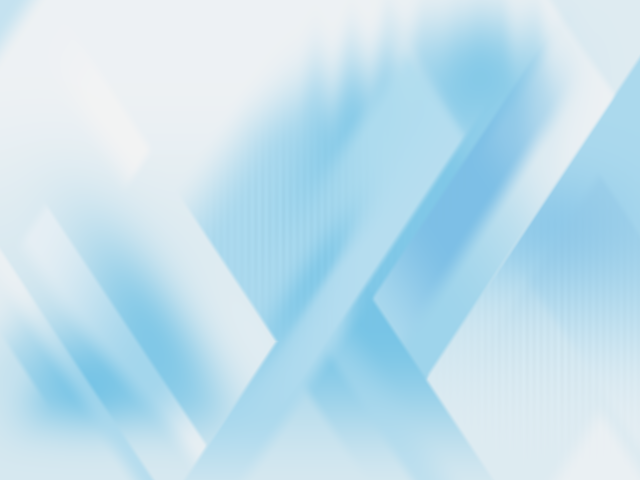
This background is drawn by a Shadertoy shader. Its source:

```glsl
// Pale blue abstract background of crossing diagonal glass panels and soft glows

float hash(float n) { return fract(sin(n * 12.9898) * 43758.5453); }

// Smooth one-dimensional noise
float fiber(float x) {
    return mix(hash(floor(x)), hash(floor(x) + 1.0), smoothstep(0.0, 1.0, fract(x)));
}

// Soft step: 0 below the edge, 1 above it
float over(float x, float edge, float soft) {
    return smoothstep(edge - soft, edge + soft, x);
}

float under(float x, float edge, float soft) { return 1.0 - over(x, edge, soft); }

// Elliptical gaussian glow
float glow(vec2 p, vec2 center, vec2 radius) {
    vec2 d = (p - center) / radius;
    return exp(-dot(d, d));
}

void mainImage(out vec4 fragColor, in vec2 fragCoord) {
    vec2 p = fragCoord / iResolution.y;
    p.x *= 1.3333 * iResolution.y / iResolution.x;

    // Distances across the rising (u) and falling (v) diagonals
    float u = dot(p, vec2(0.832, -0.5547));
    float v = dot(p, vec2(0.832, 0.5547));
    vec2 q = vec2(u, v);

    vec3 snow = vec3(0.93, 0.945, 0.955);
    vec3 mist = vec3(0.84, 0.91, 0.94);
    vec3 sky = vec3(0.67, 0.85, 0.93);
    vec3 azure = vec3(0.47, 0.77, 0.90);
    vec3 cornflower = vec3(0.49, 0.75, 0.90);

    // Backdrop, whiter towards the top
    vec3 col = mix(mist, snow, smoothstep(0.35, 0.85, p.y));
    col = mix(col, sky, 0.6 * under(u, -0.5, 0.03));
    col = mix(col, mist, 0.65 * over(v, 1.508, 0.012));

    // Left side: two blue pools between pale panels
    float left = under(v, 0.64, 0.006) * under(u, 0.32, 0.006);
    float floorFade = smoothstep(-0.02, 0.18, p.y);
    col = mix(col, azure, 0.85 * left * floorFade * glow(q, vec2(0.1, 0.43), vec2(0.22, 0.09)));
    col = mix(col, azure, left * floorFade * glow(p, vec2(0.19, 0.2), vec2(0.19, 0.13)));
    col = mix(col, vec3(0.89, 0.93, 0.95), 0.8 * left * glow(q, vec2(0.27, 0.6), vec2(0.25, 0.085)));

    // Left side: slanted strips and the white streak above them
    float strip = over(v, 0.31 + 0.12 * max(u + 0.1, 0.0), 0.025) * under(v, 0.398, 0.006) * over(u, -0.238, 0.015);
    vec3 stripTint = mix(vec3(0.91, 0.94, 0.96), sky, smoothstep(-0.22, 0.12, u));
    stripTint = mix(stripTint, snow, smoothstep(0.15, 0.3, u));
    col = mix(col, stripTint, 0.8 * strip * left);
    float sliver = over(v, 0.235, 0.022) * under(v, 0.266, 0.006);
    col = mix(col, mix(snow, sky, smoothstep(-0.2, 0.05, u)), 0.7 * sliver);
    col = mix(col, snow, 0.6 * under(v, 0.266, 0.006) * under(u, -0.17, 0.06));
    col = mix(col, mist, 0.6 * under(v, 0.17, 0.008) * under(u, -0.04, 0.06));
    float streak = over(v, 0.57, 0.035) * under(v, 0.643, 0.012)
                 * over(u, -0.35, 0.1) * under(u, -0.12, 0.012);
    col = mix(col, vec3(0.955), 0.85 * streak);

    // Central blue field with feathered top and two darker streaks
    float field = max(over(v, 0.64, 0.006), over(u, 0.32, 0.006))
                * over(u, 0.035, 0.075) * under(u, 0.45, 0.02);
    float feather = p.y + 0.07 * (fiber(p.x * 26.0) - 0.5);
    field *= smoothstep(1.0, 0.7, feather) * smoothstep(-0.08, 0.15, p.y);
    col = mix(col, sky, field);
    col = mix(col, azure, 0.65 * field * glow(q, vec2(0.19, 1.02), vec2(0.07, 0.2)));
    col = mix(col, azure, 0.75 * field * glow(q, vec2(0.31, 0.77), vec2(0.04, 0.19)));

    // Glow at the top, behind the panels
    float topGlow = glow(vec2(p.x, feather), vec2(1.0, 0.81), vec2(0.14, 0.13));
    col = mix(col, azure, 0.8 * over(v, 1.2, 0.03) * topGlow);

    // Broad light patch and the narrow band along its right edge
    float cap = under(v, 1.197, 0.016) * under(u, 0.407, 0.006);
    float patchMask = cap * over(u, 0.215, 0.025) * over(v, 0.94, 0.12);
    col = mix(col, vec3(0.69, 0.865, 0.935), 0.85 * patchMask);
    float bandSoft = 0.014 + 0.07 * smoothstep(0.8, 1.1, v);
    float band = cap * over(u, 0.335, bandSoft) * smoothstep(0.45, 0.95, v);
    col = mix(col, vec3(0.72, 0.87, 0.94), 0.85 * band);

    // Deep gap beside the band and the wedge opening below it
    float gap = over(u, 0.41, 0.008) * under(u, 0.45, 0.012) * over(v, 0.8, 0.06) * under(v, 1.22, 0.1);
    col = mix(col, azure, 0.85 * gap);
    float wedge = over(u, 0.425, 0.022) * under(v, 0.862, 0.006);
    vec3 wedgeTint = mix(mist, azure, smoothstep(-0.04, 0.32, p.y));
    wedgeTint = mix(wedgeTint, mist, 0.45 * under(v, 0.635, 0.015));
    wedgeTint = mix(wedgeTint, sky, 0.5 * over(v, 0.715, 0.015) * under(v, 0.77, 0.04));
    col = mix(col, wedgeTint, wedge);

    // Right side: blue at mid height, dissolving to white below
    float right = over(u, 0.621, 0.006) * over(v, 0.855, 0.006);
    vec3 rightTint = mix(vec3(0.89, 0.93, 0.95), sky, smoothstep(0.08, 0.55, p.y));
    rightTint = mix(rightTint, cornflower, 0.6 * glow(p, vec2(1.15, 0.53), vec2(0.16, 0.11)));
    float peak = over(u, 0.6875, 0.015) * under(v, 1.392, 0.008) * smoothstep(0.2, 0.6, p.y);
    rightTint = mix(rightTint, vec3(0.57, 0.78, 0.90), 0.45 * peak);
    rightTint = mix(rightTint, mist, 0.45 * under(v, 1.147, 0.015) * under(p.y, 0.38, 0.1));
    col = mix(col, rightTint, right);

    // Large blue panel with a lighter strip along its right edge
    float panel = over(u, 0.436, 0.006) * under(u, 0.621, 0.006) * over(v, 0.855, 0.006);
    vec3 panelTint = mix(sky, cornflower, smoothstep(0.82, 1.05, v));
    vec3 edgeTint = mix(vec3(0.62, 0.83, 0.92), snow, smoothstep(0.95, 1.5, v));
    panelTint = mix(panelTint, edgeTint, over(u, 0.54, 0.025));
    col = mix(col, panelTint, panel * under(v, 1.33, 0.16));
    col = mix(col, snow, 0.8 * panel * over(u, 0.57, 0.06) * over(v, 1.34, 0.17) * under(v, 1.508, 0.012));

    // White peak in the lower right corner
    float whitePeak = over(u, 0.963, 0.025) * under(v, 1.118, 0.02);
    col = mix(col, snow, 0.8 * whitePeak * over(p.x, 1.08, 0.08));

    // Fine vertical ribs of uneven strength
    float rib = p.x / 0.0145;
    float ribbed = glow(p, vec2(0.59, 0.53), vec2(0.16, 0.17)) * field * (1.0 - band)
                 + glow(p, vec2(1.17, 0.3), vec2(0.19, 0.18)) * right;
    col += 0.013 * ribbed * sin(6.2832 * rib) * (0.5 + 0.5 * hash(floor(rib)));

    fragColor = vec4(clamp(col, 0.0, 1.0), 1.0);
}
```
